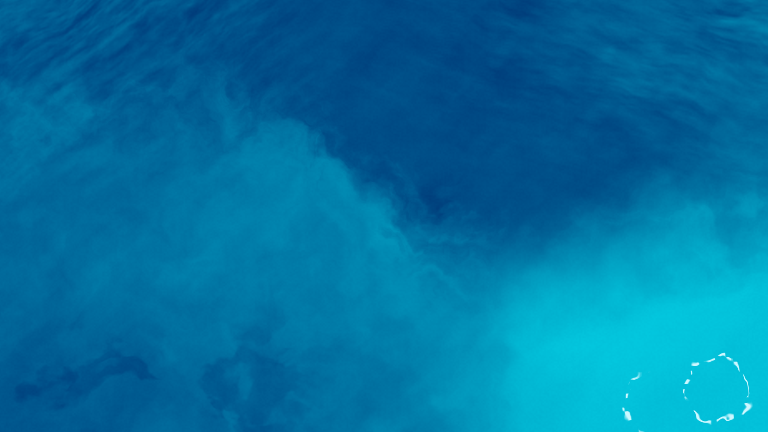
Give the GLSL for this texture, as a Shadertoy shader.

```glsl
// Aerial view of deep blue sea with a murky teal plume and a bright cyan shallow.
#define DEEP_COLOR vec3(0.0, 0.265, 0.50)
#define SHALLOW_COLOR vec3(0.01, 0.765, 0.86)
#define FOAM_COLOR vec3(0.80, 0.97, 1.0)
#define WARP_AMOUNT 0.16
#define HAZE_AMOUNT 0.20
#define WISP_AMOUNT 0.16
#define RIPPLE_AMOUNT 0.50
#define PATCH_DEPTH 0.13
#define GRAIN_AMOUNT 0.035

float hash(vec2 p) {
    return fract(sin(dot(p, vec2(127.1, 311.7))) * 43758.5453);
}

float noise(vec2 p) {
    vec2 i = floor(p), f = fract(p);
    f = f * f * (3.0 - 2.0 * f);
    return mix(mix(hash(i), hash(i + vec2(1, 0)), f.x),
               mix(hash(i + vec2(0, 1)), hash(i + vec2(1, 1)), f.x), f.y);
}

float fbm(vec2 p) {
    const mat2 turn = mat2(1.6, 1.2, -1.2, 1.6);
    float sum = 0.0, amp = 0.5;
    for (int i = 0; i < 5; i++) {
        sum += amp * noise(p);
        p = turn * p + 7.3;
        amp *= 0.5;
    }
    return sum / 0.97;
}

// Noise drawn out along a direction given by its angle
float streaks(vec2 p, float angle, vec2 scale) {
    float c = cos(angle), s = sin(angle), sum = 0.0, amp = 0.45;
    vec2 q = vec2(c * p.x + s * p.y, c * p.y - s * p.x);
    q.y += 0.03 * noise(q * 7.0) + 0.008 * noise(q * 30.0);
    for (int i = 0; i < 3; i++) {
        sum += amp * (noise(q * scale) - 0.5);
        scale *= vec2(2.3, 1.9);
        q += 5.0;
        amp *= 0.7;
    }
    return sum;
}

// Thin circle of foam, broken into short dashes and dots
float foamRing(vec2 p, vec2 center, float radius) {
    float wobble = 0.035 * (noise(p * 22.0) - 0.5) + 0.012 * (noise(p * 70.0) - 0.5);
    float d = abs(length(p - center) - radius + wobble);
    float width = 0.006 * noise(p * 45.0 + 2.0);
    float dashes = smoothstep(0.45, 0.65, noise(p * 95.0));
    return dashes * (1.0 - smoothstep(width * 0.4, width + 0.002, d));
}

// Depth tone: 0 is deep water, 1 is the bright shallow
float waterTone(vec2 p) {
    vec2 warp = vec2(fbm(p * 3.0 + 11.0), fbm(p * 3.0 + 37.0)) - 0.5;
    vec2 curl = vec2(fbm(p * 9.0 + 3.0), fbm(p * 9.0 + 51.0)) - 0.5;
    vec2 q = p + WARP_AMOUNT * warp + 0.07 * curl;
    float haze = fbm(q * 4.0 + 2.0 * warp) - 0.5;
    float wisps = fbm(q * vec2(10.0, 13.0) + 3.0 * curl) - 0.5;

    // Open water, lighter toward the upper corners
    float tone = 0.07 + 0.10 * (1.0 - smoothstep(0.0, 0.65, q.x));
    tone += 0.20 * smoothstep(1.05, 1.75, q.x) * smoothstep(0.45, 0.85, q.y);

    // Murky plume with a ragged crest, brightest near its middle
    float crest = 0.80 - 0.40 * smoothstep(0.45, 1.35, q.x) + 0.25 * wisps;
    float plume = 1.0 - smoothstep(crest - 0.20, crest + 0.07, q.y);
    vec2 core = q - vec2(0.84, 0.38);
    float murk = 0.31 + 0.17 * exp(-6.0 * dot(core, core));
    murk -= 0.10 * (1.0 - smoothstep(0.0, 0.35, q.y)) * (1.0 - smoothstep(0.4, 0.9, q.x));
    tone = mix(tone, murk, plume);
    tone += HAZE_AMOUNT * haze * (0.4 + plume);
    tone += WISP_AMOUNT * wisps * (0.4 + 0.6 * plume);

    // Dark submerged patches at lower left and along the plume border
    float spots = smoothstep(0.56, 0.63, fbm(q * vec2(5.0, 9.0) + 23.0));
    float low = (1.0 - smoothstep(0.12, 0.36, p.y)) * (1.0 - smoothstep(0.6, 0.9, p.x));
    vec2 border = (p - vec2(1.08, 0.49)) / vec2(0.20, 0.08);
    tone -= PATCH_DEPTH * spots * max(low, exp(-dot(border, border)));

    // Bright shallow at lower right
    float edge = 0.44 + 0.35 * (q.x - 1.1);
    float shallow = smoothstep(0.82, 1.38, q.x + 0.15 * haze);
    shallow *= 1.0 - smoothstep(edge - 0.34, edge + 0.07, q.y + 0.1 * wisps);
    tone = mix(tone, 0.98 + 0.10 * haze, shallow);

    // Surface ripples, slanting up on the left and down on the right
    float left = streaks(p, 0.65, vec2(12.0, 48.0));
    float right = streaks(p, -0.3, vec2(9.0, 40.0));
    float strength = smoothstep(0.40, 1.0, p.y) * (0.3 + 0.7 * abs(p.x - 0.9));
    strength *= 0.4 + 1.2 * noise(p * 4.0 + 9.0);
    tone += RIPPLE_AMOUNT * strength * mix(left, right, smoothstep(0.5, 1.1, p.x));

    // Faint swell over the whole surface
    return tone + 0.10 * streaks(p, 0.8, vec2(5.0, 20.0)) * (1.0 - 0.7 * shallow);
}

void mainImage(out vec4 fragColor, in vec2 fragCoord) {
    vec2 p = fragCoord / iResolution.y;
    float grain = noise(p * 260.0) - 0.5;
    float tone = waterTone(p) + GRAIN_AMOUNT * grain;
    vec3 color = mix(DEEP_COLOR, SHALLOW_COLOR, clamp(tone, -0.08, 1.03));

    // Foam: one ring, one left-hand arc and a small stray fleck
    float foam = foamRing(p, vec2(1.665, 0.10), 0.075);
    foam += foamRing(p, vec2(1.53, 0.07), 0.08) * (1.0 - smoothstep(1.46, 1.51, p.x));
    foam += foamRing(p, vec2(1.57, 0.22), 0.008);
    color = mix(color, FOAM_COLOR, clamp(foam, 0.0, 1.0));

    fragColor = vec4(max(color, 0.0), 1.0);
}
```
